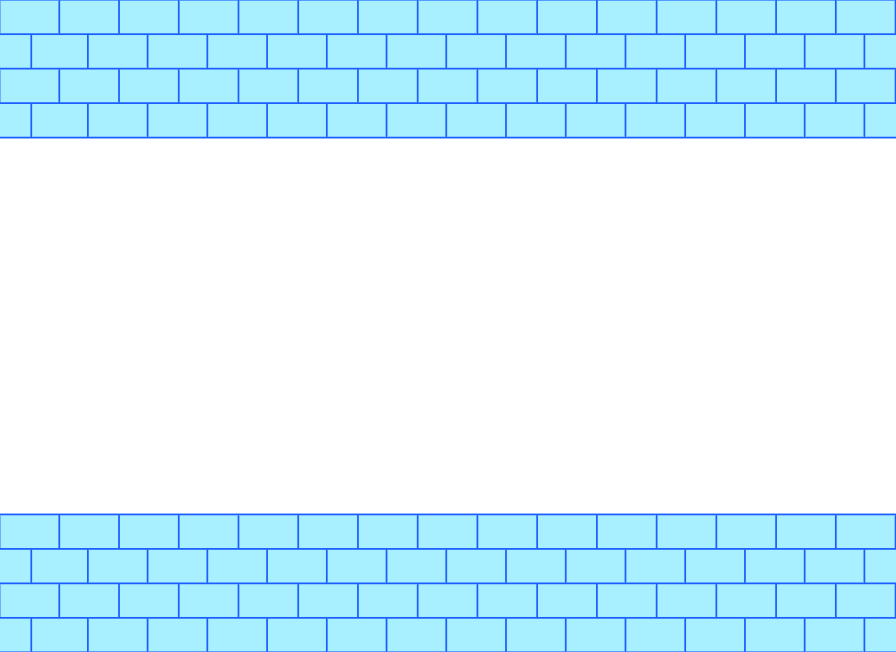
Write a Shadertoy shader that draws this background.

```glsl
const vec3 PAPER = vec3(1.0);
const vec3 BRICK = vec3(0.66, 0.94, 1.0);
const vec3 MORTAR = vec3(0.11, 0.37, 1.0);

const vec2 BRICK_SIZE = vec2(1.0 / 15.0, 0.05287);
const vec2 LINE_WIDTH = vec2(0.00195, 0.00269);
const float ROWS = 4.0;

// Antialiased coverage of a strip, from the distance to its centre line
float stripCoverage(float dist, float halfWidth, float pixel) {
    return clamp((halfWidth - dist) / pixel + 0.5, 0.0, 1.0);
}

// Distance to the closest upright joint; alternate rows are staggered
float jointDistance(float x, float row) {
    float odd = mod(row, 2.0);
    float offset = mix(-0.0005, 0.0314, odd);
    float index = round((x - offset) / BRICK_SIZE.x);
    float firstShift = index == 0.0 ? 0.0035 * odd : 0.0;
    return abs(x - offset - index * BRICK_SIZE.x - firstShift);
}

// Paint one brick band whose upper edge lies at top
vec3 paintBand(vec3 base, vec2 uv, float top, vec2 pixel) {
    float y = uv.y - top;
    float course = y / BRICK_SIZE.y;
    float halfHeight = 0.5 * ROWS * BRICK_SIZE.y;
    float fill = stripCoverage(abs(y - halfHeight), halfHeight, pixel.y);

    // Level joints, including both borders of the band
    float level = clamp(round(course), 0.0, ROWS);
    float levelDist = abs(course - level) * BRICK_SIZE.y;
    float bed = stripCoverage(levelDist, 0.5 * LINE_WIDTH.y, pixel.y);

    // Upright joints
    float uprightDist = jointDistance(uv.x, floor(course));
    float upright = fill * stripCoverage(uprightDist, 0.5 * LINE_WIDTH.x, pixel.x);

    vec3 color = mix(base, BRICK, fill);
    return mix(color, MORTAR, max(bed, upright));
}

void mainImage(out vec4 fragColor, in vec2 fragCoord) {
    vec2 pixel = 1.0 / iResolution.xy;
    vec2 uv = fragCoord * pixel;
    uv.y = 1.0 - uv.y; // rows are counted downwards

    vec3 color = paintBand(PAPER, uv, -0.00045, pixel);
    color = paintBand(color, uv, 0.789, pixel);
    fragColor = vec4(color, 1.0);
}
```
